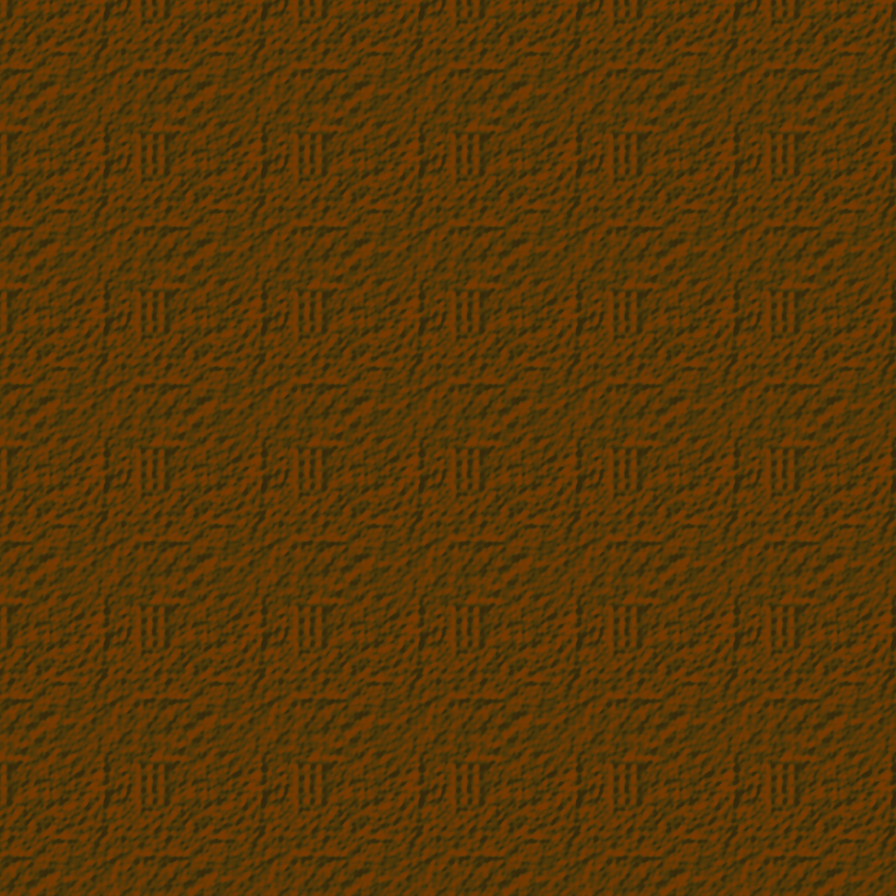
This pattern is drawn by a WebGL 2 fragment shader. Its source:

```glsl
#version 300 es
precision highp float;
// Embossed brown leather: a square tile of slanted bumps and short tooled ridges.

#define REPEATS 5.69       // tiles across and down the canvas
#define COARSE_CELLS 15.0  // large bumps along one tile side
#define FINE_CELLS 27.0    // small bumps along one tile side
#define COARSE_WEIGHT 0.62
#define FINE_WEIGHT 0.66
#define RELIEF 0.85        // strength of the light and shade
#define RIDGE_WIDTH 0.023  // in tile units

uniform vec2 u_resolution;
out vec4 fragColor;

const float TAU = 6.28319;
const vec3 SHADOW = vec3(0.205, 0.15, 0.04);
const vec3 OLIVE = vec3(0.28, 0.22, 0.04);
const vec3 RUST = vec3(0.50, 0.23, 0.0);

vec3 hash3(vec2 p) {
    vec3 q = fract(p.xyx * vec3(0.1031, 0.1030, 0.0973));
    q += dot(q, q.yxz + 33.33);
    return fract((q.xxy + q.yzz) * q.zyx);
}

// Signed distance to the nearest copy of a tile coordinate.
float wrap(float x) {
    return fract(x + 0.5) - 0.5;
}

// Diagonal slope of one random bump or dent per cell.
float bumpSlope(vec2 tile, float cells, float seed) {
    vec2 p = tile * cells;
    vec2 home = floor(p);
    float slope = 0.0;
    for (int j = -1; j <= 1; j++) {
        for (int i = -1; i <= 1; i++) {
            vec2 cell = home + vec2(i, j);
            vec3 rnd = hash3(mod(cell, cells) + seed);
            vec2 d = p - cell - rnd.xy;
            float across = (d.x + d.y) * 0.7071;
            float along = (d.x - d.y) * 0.7071;
            float side = 2.0 * rnd.z - 1.0;
            float height = 0.5 * (side + sign(side));
            slope -= height * 10.0 * across
                   * exp(-5.5 * across * across - 4.5 * along * along);
        }
    }
    return slope;
}

// Lit on the negative side of a line, dark on the positive side.
float ridgeSlope(float dist) {
    float x = dist / RIDGE_WIDTH;
    return -2.3 * x * exp(-x * x);
}

// Soft limit of a ridge along its length.
float span(float x, float center, float halfLength) {
    return 1.0 - smoothstep(halfLength - 0.02, halfLength + 0.02, abs(wrap(x - center)));
}

float tooledRidges(vec2 t) {
    // Three beaded columns
    float columns = 0.0;
    for (int i = -1; i <= 1; i++) {
        columns += ridgeSlope(wrap(t.x - 0.968 - 0.073 * float(i)));
    }
    float beads = 0.75 + 0.35 * sin(TAU * 13.0 * t.y);
    float slope = 1.7 * columns * beads * span(t.y, 0.98, 0.13);

    // Horizontal ridges
    slope += 1.0 * ridgeSlope(wrap(t.y - 0.832)) * span(t.x, 0.02, 0.14);
    slope += 1.2 * ridgeSlope(wrap(t.y - 0.435)) * span(t.x, 0.04, 0.17);
    slope += 0.9 * ridgeSlope(wrap(t.y - 0.33)) * span(t.x, 0.42, 0.10);

    // Vertical ridges
    slope += 1.1 * ridgeSlope(wrap(t.x - 0.66)) * span(t.y, 0.97, 0.16);
    slope += 0.9 * ridgeSlope(wrap(t.x - 0.31)) * span(t.y, 0.98, 0.13);
    return slope;
}

void main() {
    // Tile coordinates, counted rightward and downward from the top left
    vec2 uv = gl_FragCoord.xy / u_resolution;
    vec2 tile = fract(vec2(uv.x, 1.0 - uv.y) * REPEATS);

    // Grain, hushed under the columns and calmer in the band between ridges
    float grain = COARSE_WEIGHT * bumpSlope(tile, COARSE_CELLS, 7.0)
                + FINE_WEIGHT * bumpSlope(tile, FINE_CELLS, 61.0);
    grain *= 0.95 + 0.15 * cos(TAU * (tile.y - 0.08));
    grain *= 1.0 - 0.5 * span(tile.x, 0.968, 0.12) * span(tile.y, 0.98, 0.15);

    // Light, softly limited, and colour
    float light = 0.44 + 0.47 * tanh(RELIEF * (grain + tooledRidges(tile)));
    vec3 color = mix(SHADOW, OLIVE, smoothstep(-0.1, 0.28, light));
    color = mix(color, RUST, clamp((light - 0.2) / 0.75, 0.0, 1.0));
    fragColor = vec4(color, 1.0);
}
```
